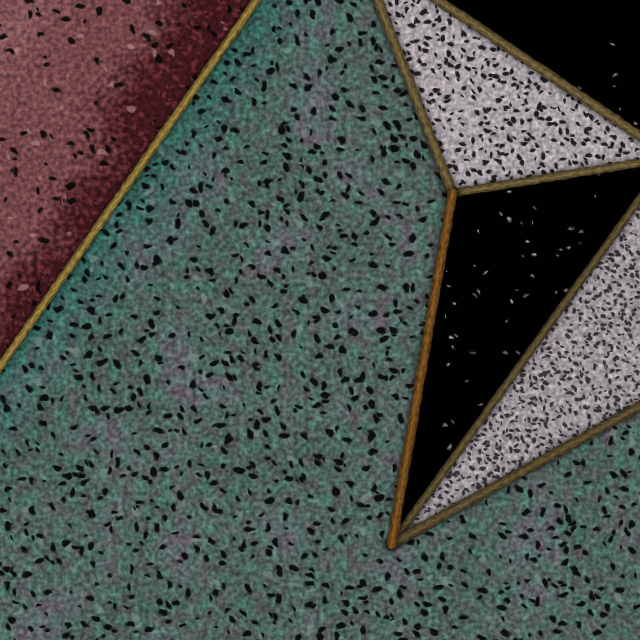
Give the GLSL for this texture, as a Shadertoy shader.

```glsl
// Layout: corners of the inlaid panels
const vec2 RED_LOW = vec2(-0.010, 0.413), RED_HIGH = vec2(0.408, 1.010);
const vec2 TOP_LEFT = vec2(0.585, 1.013), TOP_RIGHT = vec2(0.665, 1.013);
const vec2 HUB = vec2(0.707, 0.698), TIP = vec2(0.612, 0.150);
const vec2 EDGE_UPPER = vec2(1.01, 0.781), EDGE_MID = vec2(1.01, 0.747);
const vec2 EDGE_LOWER = vec2(1.01, 0.704), EDGE_BASE = vec2(1.01, 0.371);

// Materials
const vec3 GREEN = vec3(0.310, 0.385, 0.365);
const vec3 TEAL = vec3(0.14, 0.39, 0.35);
const vec3 MAUVE = vec3(0.36, 0.36, 0.38);
const vec3 ROSE = vec3(0.45, 0.275, 0.285);
const vec3 PINK = vec3(0.56, 0.39, 0.40);
const vec3 WINE = vec3(0.20, 0.055, 0.075);
const vec3 PALE = vec3(0.66, 0.63, 0.65);
const vec3 INK = vec3(0.03);
const vec3 BRONZE = vec3(0.40, 0.34, 0.21);
const vec3 COPPER = vec3(0.44, 0.29, 0.12);
const vec3 GOLD = vec3(0.54, 0.45, 0.22);
const float SEAM = 0.0075;      // half width of the metal strips
const float CHIP_FREQ = 56.0;   // dark chips per canvas side in the green

vec3 hash3(vec2 p) {
    vec3 q = fract(p.xyx * vec3(0.1031, 0.1030, 0.0973));
    q += dot(q, q.yxz + 33.33);
    return fract((q.xxy + q.yzz) * q.zyx);
}

float gradientNoise(vec2 p) {
    vec2 i = floor(p), f = fract(p);
    vec2 u = f * f * f * (f * (f * 6.0 - 15.0) + 10.0);
    vec4 n;
    for (int k = 0; k < 4; k++) {
        vec2 corner = vec2(k & 1, k >> 1);
        float a = 6.2832 * hash3(i + corner).x;
        n[k] = dot(vec2(cos(a), sin(a)), f - corner);
    }
    return 1.4 * mix(mix(n.x, n.y, u.x), mix(n.z, n.w, u.x), u.y);
}

float fbm(vec2 p) {
    float sum = 0.0, amp = 0.6;
    for (int i = 0; i < 3; i++) {
        sum += amp * gradientNoise(p);
        p = p * 2.1 + 17.3;
        amp *= 0.5;
    }
    return sum;
}

// Scattered, turned oval stones; returns coverage
float chips(vec2 p, float freq, float density, float radius) {
    vec2 q = p * freq;
    q += 0.16 * vec2(gradientNoise(q * 1.7), gradientNoise(q * 1.7 + 41.0));
    float soft = 0.06 + 0.7 * freq / iResolution.y, cover = 0.0;
    for (int y = -1; y <= 1; y++)
    for (int x = -1; x <= 1; x++) {
        vec2 cell = floor(q) + vec2(x, y);
        vec3 h = hash3(cell + freq), k = hash3(cell + freq + 71.0);
        if (h.z > density) continue;
        float a = -0.6 + 2.4 * (k.x - 0.5);
        vec2 d = mat2(cos(a), -sin(a), sin(a), cos(a)) * (q - cell - h.xy);
        float r = radius * (0.6 + 0.8 * k.y);
        cover = max(cover, smoothstep(soft, -soft, length(d * vec2(0.8, 1.4)) - r));
    }
    return cover;
}

// Signed distance from a line, positive to the left of a -> b
float side(vec2 p, vec2 a, vec2 b) {
    vec2 d = normalize(b - a);
    return dot(p - a, vec2(-d.y, d.x));
}

// Metal strip with a dark rim, a lit ridge and brushed grain
void inlay(inout vec3 col, vec2 p, vec2 a, vec2 b, float w, vec3 metal) {
    vec2 ab = b - a;
    float t = clamp(dot(p - a, ab) / dot(ab, ab), 0.0, 1.0);
    float d = length(p - a - ab * t) + 0.0012 * gradientNoise(p * 70.0);
    float across = side(p, a, b) / w, aa = 1.0 / iResolution.y;
    col *= 1.0 - 0.5 * exp(-max(d - w, 0.0) / 0.004);
    float grain = gradientNoise(vec2(t * length(ab) * 110.0, across * 2.5));
    float light = 0.68 + 0.42 * exp(-3.0 * across * across) + 0.28 * grain;
    col = mix(col, metal * light, smoothstep(w + aa, w - aa, d));
}

void mainImage(out vec4 fragColor, in vec2 fragCoord) {
    vec2 p = fragCoord / iResolution.xy;
    float aa = 1.0 / iResolution.y;
    float cloud = fbm(p * 9.0), grain = gradientNoise(p * 120.0);
    float fine = gradientNoise(p * 190.0 + 9.0);
    float redSide = side(p, RED_LOW, RED_HIGH);

    // Green ground, teal beside the gold strip
    vec3 col = mix(GREEN, MAUVE, smoothstep(0.0, 0.5, cloud) * 0.7);
    col = mix(col, TEAL, 0.75 * exp(-abs(redSide) / 0.045));
    col += 0.07 * vec3(-0.4, 1.0, 0.5) * gradientNoise(p * 48.0);
    col *= 1.0 + 0.32 * grain + 0.22 * fine + 0.12 * cloud;
    col = mix(col, vec3(0.48, 0.58, 0.54), 0.6 * chips(p, 43.0, 0.13, 0.23));
    col = mix(col, INK, 0.93 * chips(p, CHIP_FREQ, 0.53, 0.26));

    // Rose ground, sinking into wine along the strip
    float band = 0.065 + 0.05 * smoothstep(0.7, 1.0, p.y) + 0.05 * cloud;
    float wine = smoothstep(band + 0.035, band - 0.045, redSide + 0.025 * grain);
    vec3 red = mix(ROSE, PINK, smoothstep(0.15, 0.55, redSide + 0.15 * cloud));
    red = mix(red, WINE, 0.82 * wine) * (1.0 + 0.28 * grain + 0.2 * fine);
    red = mix(red, vec3(0.46, 0.20, 0.23), 0.7 * wine * chips(p, 95.0, 0.55, 0.33));
    red = mix(red, vec3(0.70, 0.55, 0.54), 0.6 * chips(p, 47.0, 0.12, 0.22));
    red = mix(red, INK, 0.9 * chips(p, 51.0, 0.24, 0.23));
    col = mix(col, red, smoothstep(-aa, aa, redSide));

    // Pale panels
    float roof = side(p, TOP_RIGHT, EDGE_UPPER), shelf = side(p, HUB, EDGE_MID);
    float blade = side(p, TIP, EDGE_LOWER);
    float upper = min(min(side(p, TOP_LEFT, HUB), -roof), shelf);
    float lower = min(-blade, side(p, TIP, EDGE_BASE));
    vec3 pale = PALE * (1.0 + 0.22 * grain + 0.2 * fine);
    vec3 paleUpper = mix(pale, INK * 2.5, 0.92 * chips(p, 83.0, 0.70, 0.30));
    vec3 paleLower = mix(pale * 0.94, vec3(0.13, 0.12, 0.13), 0.85 * chips(p, 108.0, 0.75, 0.32));
    col = mix(col, paleUpper, smoothstep(-aa, aa, upper));
    col = mix(col, paleLower, smoothstep(-aa, aa, lower));

    // Black panels with sparse bright flecks
    float dark = max(roof, min(min(side(p, HUB, TIP), -shelf), blade));
    float cluster = exp(-40.0 * dot(p - vec2(0.80, 0.63), p - vec2(0.80, 0.63)));
    float flecks = chips(p, 62.0, 0.05 + 0.16 * cluster, 0.15);
    vec3 black = vec3(0.004) + 0.75 * flecks * (0.6 + 0.6 * grain);
    col = mix(col, black, smoothstep(-aa, aa, dark));

    // Metal strips
    inlay(col, p, RED_LOW, RED_HIGH, SEAM * 0.85, GOLD);
    inlay(col, p, TOP_RIGHT, EDGE_UPPER, SEAM, BRONZE);
    inlay(col, p, HUB, EDGE_MID, SEAM * 0.85, BRONZE);
    inlay(col, p, TOP_LEFT, HUB, SEAM, BRONZE);
    inlay(col, p, TIP, EDGE_LOWER, SEAM * 0.8, BRONZE * 0.85);
    inlay(col, p, TIP, EDGE_BASE, SEAM, BRONZE * 0.85);
    inlay(col, p, HUB, TIP, SEAM, COPPER);

    fragColor = vec4(clamp(col, 0.0, 1.0), 1.0);
}
```
